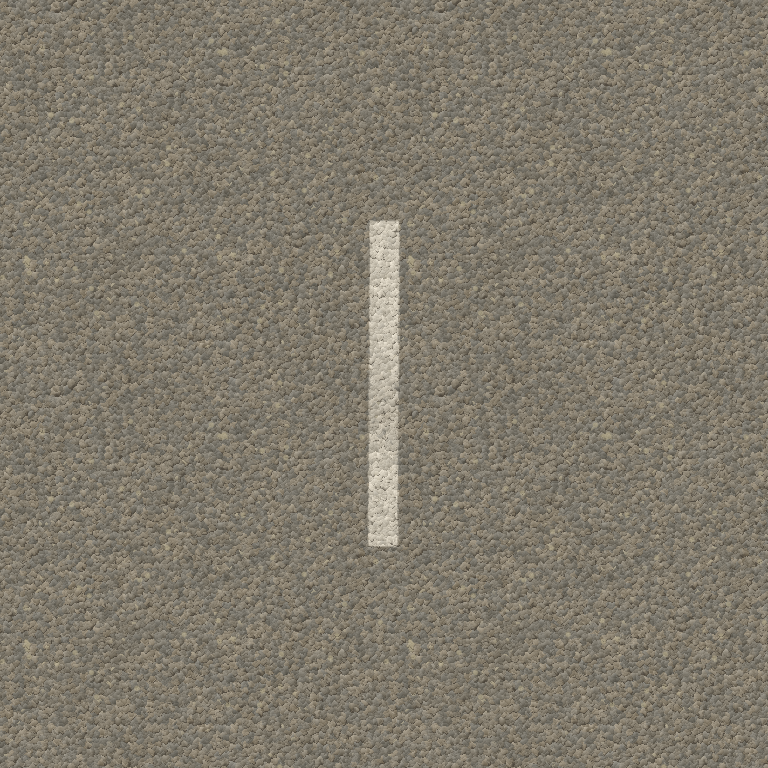
Reproduce this texture procedurally as a three.js fragment shader.

```glsl
// Worn asphalt with one short, faded vertical paint stripe at its centre.
// Two layers of wrapping cellular noise form the stones, shaded by a low light;
// the ground tiles twice each way and the paint wears off in the crevices.

varying vec2 vUv;

const float TILES = 2.0;            // ground repeats across the canvas
const float STONE_CELLS = 62.0;     // cells per tile
const float GRIT_CELLS = 125.0;
const float PEBBLE_CELLS = 22.0;
const vec2 LIGHT_DIR = vec2(-0.42, 0.91);

const vec3 ASPHALT = vec3(0.505, 0.480, 0.427);
const vec3 CREVICE = vec3(0.27, 0.245, 0.21);
const vec3 PEBBLE = vec3(0.70, 0.66, 0.54);
const vec3 PAINT = vec3(0.83, 0.80, 0.735);

const vec2 STRIPE_CENTRE = vec2(0.4997, 0.5005);
const vec2 STRIPE_HALF = vec2(0.0192, 0.2120);
const float STRIPE_LEAN = 0.005;
const float EDGE_SOFT = 0.0013;

vec2 hash2(vec2 p) {
  vec2 q = vec2(dot(p, vec2(127.1, 311.7)), dot(p, vec2(269.5, 183.3)));
  return fract(sin(q) * 43758.55);
}

// Wrapping cellular noise: offset from stone centre (xy), gap to edge (z), id (w)
vec4 cells(vec2 tile, float count) {
  vec2 p = tile * count;
  vec2 base = floor(p);
  vec2 nearest = vec2(0.0);
  float first = 8.0;
  float second = 8.0;
  float id = 0.0;
  for (int j = -1; j <= 1; j++) {
    for (int i = -1; i <= 1; i++) {
      vec2 cell = base + vec2(float(i), float(j));
      vec2 key = mod(cell, count) + count;
      vec2 away = p - cell - hash2(key);
      float d = length(away);
      if (d < first) {
        second = first;
        first = d;
        nearest = away;
        id = hash2(key + 19.7).x;
      } else {
        second = min(second, d);
      }
    }
  }
  return vec4(nearest, second - first, id);
}

// Slow drift of layered sines, seamless over one tile
float drift(vec2 tile) {
  vec2 a = tile * 6.28318;
  return (sin(a.x * 2.0 + 1.7 * sin(a.y)) + sin(a.y * 3.0 + 1.3 * sin(a.x * 2.0))
        + sin(a.x * 5.0 - a.y * 4.0 + 2.0)) / 3.0;
}

// Soft elliptical pale stone
float paleStone(vec2 tile, vec2 centre, vec2 radius) {
  float d = length((tile - centre) / radius);
  return 1.0 - smoothstep(0.65, 1.2, d);
}

void main() {
  vec2 tile = fract(vUv * TILES);
  vec2 warp = 0.0018 * vec2(sin(tile.y * 402.12), sin(tile.x * 351.86));
  vec2 rough = tile + warp;

  vec4 stone = cells(rough, STONE_CELLS);
  vec4 grit = cells(rough + 0.37, GRIT_CELLS);
  vec4 chip = cells(tile, PEBBLE_CELLS);
  float wander = drift(tile);

  // Stone tone and directional relief
  float relief = 0.070 * dot(stone.xy, LIGHT_DIR) + 0.075 * dot(grit.xy, LIGHT_DIR);
  float tone = 0.075 * (stone.w - 0.5) + 0.13 * (grit.w - 0.5) + relief + 0.010 * wander;
  vec3 colour = ASPHALT + tone;
  colour += vec3(0.014, 0.0, -0.018) * (stone.w - 0.45) * 2.0;

  // Shadowed gaps, strongest below the larger stones
  float gap = 1.0 - smoothstep(0.02, 0.28, stone.z);
  float shade = smoothstep(0.05, 0.55, -dot(stone.xy, LIGHT_DIR));
  float pit = gap * shade * smoothstep(0.15, 0.6, stone.w);
  pit = max(pit, 0.6 * smoothstep(0.87, 0.96, grit.w) * shade);
  colour = mix(colour, CREVICE, 0.80 * pit);

  // Scattered pale chips and two larger light stones
  float speck = step(0.88, chip.w) * (1.0 - smoothstep(0.10, 0.20, length(chip.xy)));
  speck = max(speck * 0.65, 0.5 * smoothstep(0.975, 0.99, grit.w));
  speck = max(speck, 0.75 * paleStone(rough, vec2(0.580, 0.864), vec2(0.015, 0.010)));
  speck = max(speck, 0.75 * paleStone(rough, vec2(0.070, 0.318), vec2(0.009, 0.018)));
  colour = mix(colour, PEBBLE + 0.5 * relief, speck * (1.0 - 0.6 * pit));

  // Slightly leaning stripe with ragged edges
  vec2 local = vUv - STRIPE_CENTRE;
  local.x -= STRIPE_LEAN * local.y;
  vec2 border = abs(local) - STRIPE_HALF + 0.0026 * (grit.w - 0.5);
  float stripe = 1.0 - smoothstep(-EDGE_SOFT, EDGE_SOFT, max(border.x, border.y));

  // Paint is thinner near the middle and breaks up over grit
  float thin = exp(-pow((vUv.y - 0.465) / 0.055, 2.0));
  float flake = smoothstep(0.70, 0.95, grit.w) * (0.30 + 0.25 * thin);
  float cover = stripe * (0.90 - 0.20 * thin - flake) * (1.0 - 0.65 * pit);
  vec3 paint = PAINT + 1.1 * tone;
  colour = mix(colour, paint, clamp(cover, 0.0, 1.0));

  gl_FragColor = vec4(clamp(colour, 0.0, 1.0), 1.0);
}
```
